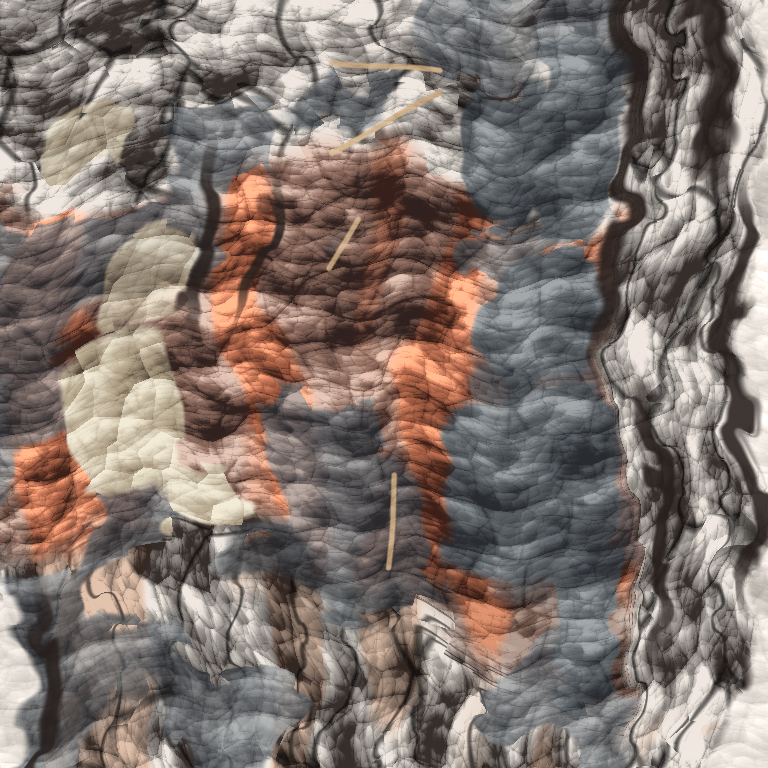
Reproduce this texture procedurally as a three.js fragment shader.

```glsl
varying vec2 vUv;

vec2 hash2(vec2 c) {
  return fract(sin(vec2(dot(c, vec2(127.1, 311.7)), dot(c, vec2(269.5, 183.3)))) * 43758.5);
}

// Cellular noise: x soft value, y distance to cell edge, z cell id, w tilt towards the light
vec4 cells(vec2 p) {
  vec2 base = floor(p), nearest = vec2(0.0);
  float f1 = 9.0, f2 = 9.0, id = 0.0, sum = 0.0, weight = 0.0;
  for (int j = -1; j <= 1; j++) {
    for (int i = -1; i <= 1; i++) {
      vec2 cell = base + vec2(float(i), float(j));
      vec2 rnd = hash2(cell);
      vec2 offset = p - cell - 0.1 - 0.8 * rnd;
      float value = hash2(cell + 37.0).x;
      float d = length(offset), w = exp(-6.0 * d * d);
      sum += w * value;
      weight += w;
      if (d < f1) { f2 = f1; f1 = d; id = value; nearest = offset; }
      else f2 = min(f2, d);
    }
  }
  return vec4(sum / weight, f2 - f1, id, dot(nearest, vec2(-0.5, 0.85)));
}

// Layered sines that bend every outline
vec2 wander(vec2 p) {
  vec2 w = vec2(0.0);
  float f = 9.0;
  for (int i = 0; i < 4; i++) {
    w += sin(p.yx * f + w * 4.0 + vec2(f, f * 2.3)) / f;
    f *= 1.9;
  }
  return w * 0.16;
}

// Lit flakes over several scales
float flakes(vec2 p) {
  float s = 0.5, a = 0.5;
  for (int i = 0; i < 4; i++) {
    vec4 c = cells(p);
    s += a * ((c.x - 0.5) * 1.6 + c.w * 0.6 - 0.35 * (1.0 - smoothstep(0.0, 0.13, c.y)));
    p = p * 1.9 + vec2(7.3, 3.1);
    a *= 0.72;
  }
  return s + 0.04;
}

vec3 ramp(vec3 dark, vec3 mid, vec3 light, float t) {
  return mix(mix(dark, mid, smoothstep(0.0, 0.55, t)), light, smoothstep(0.45, 1.0, t));
}

float blob(vec2 p, vec2 centre, vec2 radius) {
  vec2 d = (p - centre) / radius;
  return 1.0 - smoothstep(0.85, 1.1, length(d * d));
}

float crevice(vec2 p, float x, float low, float high, float width) {
  float ends = smoothstep(low, low + 0.12, p.y) * (1.0 - smoothstep(high - 0.12, high, p.y));
  return ends * (1.0 - smoothstep(width * 0.4, width, abs(p.x - x)));
}

float needle(vec2 p, vec2 a, vec2 b) {
  vec2 d = b - a;
  float along = clamp(dot(p - a, d) / dot(d, d), 0.0, 1.0);
  return 1.0 - smoothstep(0.002, 0.005, length(p - a - d * along));
}

void main() {
  vec2 p = vUv;
  vec2 bent = p + wander(p);
  vec4 chip = cells(bent * vec2(24.0, 27.0));
  vec2 q = bent + 0.035 * (chip.xz - 0.5);

  // Regions of the trunk
  float side = smoothstep(0.80, 0.825, q.x);
  float top = smoothstep(0.74, 0.78, q.y + 0.05 * sin(q.x * 11.0));
  float foot = 1.0 - smoothstep(0.27, 0.33, q.y + 0.5 * max(q.x - 0.35, 0.0));
  float bark = max(side, max(top, foot));

  // Flakes lie across the heartwood and run down the outer bark
  float shear = 0.4 * (1.0 - smoothstep(0.3, 0.6, p.x)) * (1.0 - smoothstep(0.3, 0.7, p.y));
  float across = flakes(bent * vec2(10.0, 20.0));
  float down = flakes(vec2(bent.x + shear * bent.y, bent.y) * vec2(19.0, 9.0) + 40.0);
  float tone = mix(across, down, max(side, foot) * 0.85 + 0.1);

  // Red heartwood with orange streaks
  vec3 colour = ramp(vec3(0.19, 0.13, 0.12), vec3(0.53, 0.40, 0.35), vec3(0.90, 0.78, 0.72), tone);
  float streak = cells(bent * vec2(17.0, 4.0) + 9.0).x;
  colour = mix(colour, colour * vec3(1.25, 0.95, 0.78), smoothstep(0.5, 0.75, streak));
  colour *= 1.0 - 0.22 * blob(q, vec2(0.62, 0.12), vec2(0.2, 0.17));

  // Grey outer plates with shadowed rims
  vec4 plate = cells(q * mix(vec2(8.0, 7.0), vec2(13.0, 4.0), max(side, foot)));
  float plateTone = tone + 0.3 * plate.w + 0.2 * (plate.z - 0.5) + 0.06;
  vec3 grey = ramp(vec3(0.21, 0.18, 0.17), vec3(0.57, 0.55, 0.53), vec3(0.94, 0.91, 0.88), plateTone);
  grey = mix(grey, grey * vec3(0.95, 0.84, 0.77), foot * smoothstep(0.45, 0.7, streak));
  grey *= 1.0 - 0.55 * (1.0 - smoothstep(0.01, 0.1, plate.y));
  colour = mix(colour, grey, bark);

  // Smooth slate patches
  float slate = blob(q, vec2(0.73, 0.605), vec2(0.075, 0.09));
  slate = max(slate, blob(q + vec2(0.25 * (0.4 - q.y), 0.0), vec2(0.69, 0.39), vec2(0.12, 0.12)));
  slate = max(slate, blob(q, vec2(0.75, 0.2), vec2(0.045, 0.11)));
  slate = max(slate, blob(q, vec2(0.64, 0.82), vec2(0.05, 0.09)));
  slate = max(slate, blob(q, vec2(0.74, 0.85), vec2(0.055, 0.14)));
  slate = max(slate, 0.8 * blob(q, vec2(0.42, 0.39), vec2(0.08, 0.09)));
  float scatter = cells(q * vec2(8.0, 11.0) + 23.0).x;
  slate = max(slate, 0.75 * smoothstep(0.58, 0.66, scatter) * (1.0 - side));
  vec3 stone = ramp(vec3(0.16, 0.17, 0.19), vec3(0.35, 0.37, 0.39), vec3(0.64, 0.66, 0.67), 0.5 + 0.7 * (across - 0.5));
  colour = mix(colour, stone, slate);

  // Crumbly cream resin
  float resin = blob(q, vec2(0.165, 0.45), vec2(0.075, 0.1));
  resin = max(resin, blob(q, vec2(0.25, 0.335), vec2(0.055, 0.045)));
  resin = max(resin, blob(q, vec2(0.21, 0.62), vec2(0.05, 0.07)) * 0.8);
  resin = max(resin, blob(q, vec2(0.1, 0.82), vec2(0.055, 0.045)) * 0.8);
  float crumbs = 0.66 + 0.45 * (across - 0.5) + 0.35 * chip.w;
  colour = mix(colour, ramp(vec3(0.27, 0.22, 0.17), vec3(0.69, 0.63, 0.53), vec3(0.95, 0.92, 0.84), crumbs), resin);

  // Deep vertical crevices
  float gap = crevice(q, 0.81, 0.5, 1.1, 0.017);
  gap = max(gap, crevice(q, 0.915, 0.68, 1.15, 0.028));
  gap = max(gap, crevice(q, 0.85, 0.1, 0.55, 0.013));
  gap = max(gap, crevice(q, 0.97, 0.15, 0.8, 0.014));
  gap = max(gap, crevice(q, 0.27, 0.5, 0.85, 0.013));
  gap = max(gap, crevice(q, 0.34, 0.52, 0.78, 0.009));
  gap = max(gap, crevice(q, 0.05, -0.1, 0.3, 0.014));
  colour = mix(colour, vec3(0.15, 0.12, 0.11), gap * 0.88);

  // Pale ground beyond the trunk
  float ground = smoothstep(0.98, 0.995, q.x + 0.3 * max(0.2 - q.y, 0.0));
  ground = max(ground, 1.0 - smoothstep(0.015, 0.03, q.x + 0.25 * max(q.y - 0.2, 0.0)));
  ground *= 1.0 - smoothstep(0.25, 0.3, q.y) * (1.0 - step(0.5, q.x));
  colour = mix(colour, vec3(0.91, 0.88, 0.85) + 0.2 * (across - 0.5), ground);

  // Fallen straw needles
  vec2 s = p + 0.15 * wander(p);
  float straw = needle(s, vec2(0.43, 0.80), vec2(0.57, 0.88));
  straw = max(straw, needle(s, vec2(0.43, 0.917), vec2(0.57, 0.909)));
  straw = max(straw, needle(s, vec2(0.505, 0.26), vec2(0.512, 0.38)));
  straw = max(straw, needle(s, vec2(0.43, 0.65), vec2(0.465, 0.715)));
  colour = mix(colour, vec3(0.80, 0.68, 0.54) + 0.2 * (across - 0.5), straw);

  gl_FragColor = vec4(clamp(colour, 0.0, 1.0), 1.0);
}
```
